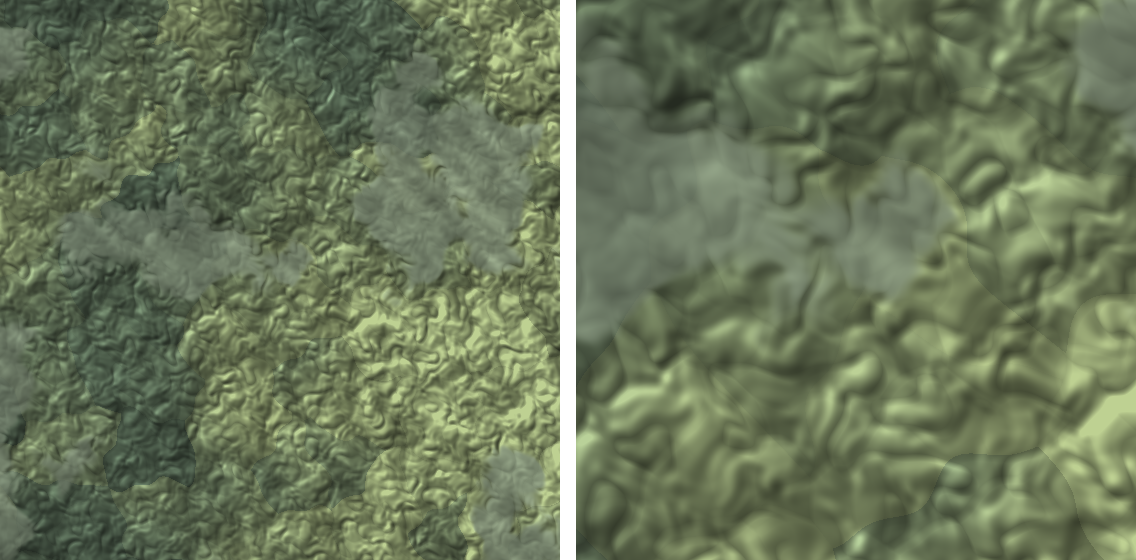
Left, the full canvas; right, a detail of the centre.
A WebGL 2 fragment shader for this texture:

```glsl
#version 300 es
precision highp float;
// Dense woodland canopy seen from above: domed crowns from cellular noise,
// roughened by smaller lumps and curly leaf noise, lit from the upper left,
// with shaded and sunny regions and a few smooth, streaked clearings.

uniform vec2 u_resolution;
out vec4 fragColor;

const vec2 LIGHT_DIR = vec2(-0.6, 0.8);
const vec3 COOL_TINT = vec3(0.82, 1.0, 0.81);
const vec3 WARM_TINT = vec3(0.91, 1.0, 0.70);
const vec3 BARE_TINT = vec3(0.90, 1.0, 0.85);

vec2 hash2(vec2 cell) {
  vec3 q = fract(cell.xyx * vec3(0.1031, 0.1030, 0.0973));
  q += dot(q, q.yzx + 33.33);
  return fract((q.xx + q.yz) * q.zy);
}

float valueNoise(vec2 p) {
  vec2 cell = floor(p);
  vec2 f = fract(p);
  f = f * f * (3.0 - 2.0 * f);
  float low = mix(hash2(cell).x, hash2(cell + vec2(1.0, 0.0)).x, f.x);
  float high = mix(hash2(cell + vec2(0.0, 1.0)).x, hash2(cell + 1.0).x, f.x);
  return mix(low, high, f.y);
}

// Squared distance to the nearest seed, and that seed's random value.
vec2 cellular(vec2 p) {
  vec2 base = floor(p);
  vec2 nearest = vec2(8.0, 0.0);
  for (int y = -1; y <= 1; y++) {
    for (int x = -1; x <= 1; x++) {
      vec2 cell = base + vec2(x, y);
      vec2 toSeed = cell + hash2(cell + 17.0) - p;
      float d = dot(toSeed, toSeed);
      if (d < nearest.x) nearest = vec2(d, hash2(cell + 71.0).y);
    }
  }
  return nearest;
}

// Layered sines bend the domain so that outlines become uneven.
vec2 bend(vec2 p, float frequency, float amount) {
  vec2 q = p * frequency;
  return p + amount * (sin(q.yx + 1.7 * sin(q * 0.63 + 1.3))
                     + 0.5 * sin(q.yx * 2.3 + q * 1.1));
}

// Ridged noise leaves dark curly creases between the leaf clumps.
float leaves(vec2 p) {
  vec2 q = bend(p, 70.0, 0.004);
  float clump = valueNoise(q * 38.0 + 5.0);
  float crease = abs(2.0 * valueNoise(q * 52.0 + 40.0) - 1.0);
  float grain = valueNoise(q * 120.0 + 90.0);
  return 0.42 * clump + 0.33 * crease + 0.25 * grain;
}

vec2 crowns(vec2 p) {
  return cellular(bend(p, 43.0, 0.009) * 8.5);
}

float canopyHeight(vec2 p) {
  float lumps = cellular(bend(p, 60.0, 0.006) * 25.0).x;
  return 0.75 * leaves(p) - 1.1 * crowns(p).x - 0.4 * lumps;
}

// Broad change from deep shade at the left to sun at the lower right.
float sunlight(vec2 p) {
  float patches = 0.65 * valueNoise(p * 3.2 + 11.0)
                + 0.35 * valueNoise(p * 7.5 + 23.0);
  return 1.2 * (p.x - 0.5) - 0.5 * (p.y - 0.5) + 1.8 * (patches - 0.5);
}

float clearingMask(vec2 p, float roughness) {
  vec2 q = bend(p, 30.0, 0.012);
  float openness = 0.75 * valueNoise(q * 5.5 + 61.0)
                 + 0.25 * valueNoise(q * 17.0 + 31.0);
  return smoothstep(0.66, 0.74, openness + 0.12 * (roughness - 0.5));
}

// Faint diagonal streaks on open ground.
float streaks(vec2 p) {
  vec2 along = vec2(p.x - p.y, p.x + p.y) * 0.7071;
  return 0.6 * valueNoise(along * vec2(12.0, 40.0))
       + 0.4 * valueNoise(along * vec2(35.0, 85.0) + 7.0);
}

void main() {
  vec2 p = gl_FragCoord.xy / u_resolution.y;

  // Relief of the canopy, lit from the upper left
  float slope = canopyHeight(p) - canopyHeight(p + LIGHT_DIR * 0.006);
  float relief = clamp(4.5 * slope, -1.5, 1.4);

  // Tone of the trees: sun, crown, hollows and leaf clumps
  vec2 crown = crowns(p);
  float leaf = leaves(p);
  float sun = sunlight(p);
  float tone = sun + relief + 0.9 * (crown.y - 0.5)
             - 0.9 * (crown.x - 0.25)
             + (2.8 + 0.8 * sun) * (leaf - 0.42);

  // Clearings are smoother, paler and greyer
  float clearing = clearingMask(p, leaf);
  float ground = 0.75 + 0.3 * sun + 1.6 * (streaks(p) - 0.5) + 0.25 * relief;
  tone = mix(tone, ground, 0.85 * clearing);

  // Exponential response keeps shadows soft and highlights sparse
  float green = clamp(0.385 * exp(0.31 * tone), 0.17, 0.82);
  float warmth = smoothstep(-0.8, 0.8, sun + 0.9 * (crown.y - 0.5));
  vec3 tint = mix(COOL_TINT, WARM_TINT, warmth);
  tint = mix(tint, BARE_TINT, 0.8 * clearing);
  fragColor = vec4(green * tint, 1.0);
}
```
